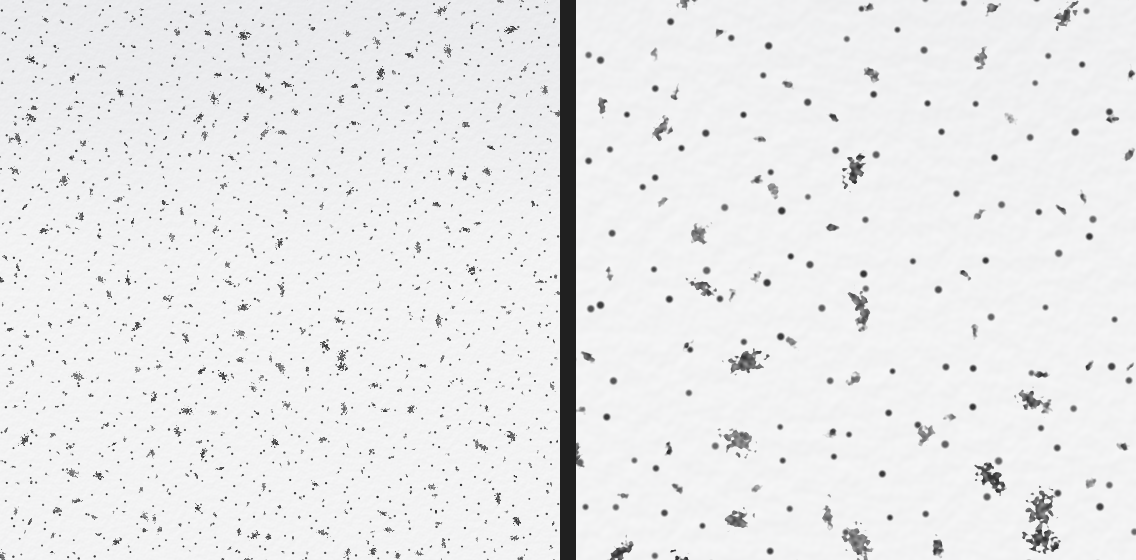
Left, the full canvas; right, a detail of the centre.
Reproduce this texture procedurally as a WebGL 2 fragment shader.

```glsl
#version 300 es
precision highp float;
// White mineral-fibre ceiling panel with pin holes and ragged fissures.

uniform vec2 u_resolution;
out vec4 fragColor;

#define HOLE_CELLS 32.0      // pin holes per canvas height
#define HOLE_RADIUS 0.0019
#define CHIP_CELLS 26.0      // fissures per canvas height
#define CHIP_AMOUNT 0.86     // share of cells that hold a fissure
#define CHIP_MIN 0.0025      // half length of the smallest fissure
#define CHIP_MAX 0.0090      // half length of the largest fissure
#define CHIP_RAGGED 0.85
#define EDGE_SOFTNESS 0.0010
#define RELIEF 0.020
#define PAINT_LIGHT vec3(0.952, 0.953, 0.955)
#define PAINT_SHADE vec3(0.920, 0.923, 0.932)
#define HOLE_COLOR vec3(0.20, 0.20, 0.205)

// Four random values in 0..1 for an integer cell.
vec4 hash4(vec2 cell, int seed) {
    ivec2 c = ivec2(cell);
    uvec4 v = uvec4(uint(c.x), uint(c.y), uint(seed), uint(c.x + 57 * c.y));
    v = v * 1664525u + 1013904223u;
    for (int i = 0; i < 2; i++) {
        v += v.yzxy * v.wxyz;
        v ^= v >> 16u;
    }
    return vec4(v & 0xffffu) / 65535.0;
}

float gradientDot(vec2 cell, vec2 offset) {
    float angle = 6.28319 * hash4(cell, 7).x;
    return dot(vec2(cos(angle), sin(angle)), offset);
}

float gradientNoise(vec2 p) {
    vec2 i = floor(p), f = p - i;
    vec2 u = f * f * f * (f * (f * 6.0 - 15.0) + 10.0);
    vec2 e = vec2(1.0, 0.0);
    float low = mix(gradientDot(i, f), gradientDot(i + e, f - e), u.x);
    float high = mix(gradientDot(i + e.yx, f - e.yx), gradientDot(i + 1.0, f - 1.0), u.x);
    return mix(low, high, u.y);
}

mat2 rotation(float angle) {
    float c = cos(angle), s = sin(angle);
    return mat2(c, s, -s, c);
}

// Small round holes, one per jittered cell.
float pinHoles(vec2 p, float edge) {
    vec2 home = floor(p * HOLE_CELLS);
    float cover = 0.0;
    for (int k = 0; k < 9; k++) {
        vec2 cell = home + vec2(k % 3 - 1, k / 3 - 1);
        vec4 h = hash4(cell, 1);
        vec2 center = (cell + 0.5 + 0.9 * (h.xy - 0.5)) / HOLE_CELLS;
        float d = length(p - center) - HOLE_RADIUS * mix(0.8, 1.12, h.z);
        cover = max(cover, mix(0.72, 1.0, h.w) * (1.0 - smoothstep(-edge, edge, d)));
    }
    return cover;
}

// Torn fissures: stretched spots whose outline is broken up by noise.
float fissures(vec2 p, float edge) {
    float ragged = gradientNoise(p * 240.0) + 0.6 * gradientNoise(p * 430.0 + 19.0);
    float mottle = gradientNoise(p * 300.0 + 71.0);
    vec2 home = floor(p * CHIP_CELLS);
    float cover = 0.0;
    for (int k = 0; k < 9; k++) {
        vec2 cell = home + vec2(k % 3 - 1, k / 3 - 1);
        vec4 place = hash4(cell, 2);
        vec4 look = hash4(cell, 3);
        if (place.z > CHIP_AMOUNT) continue;
        vec2 center = (cell + 0.5 + 0.95 * (place.xy - 0.5)) / CHIP_CELLS;
        float size = mix(CHIP_MIN, CHIP_MAX, pow(look.x, 4.0));
        // Most fissures lean down to the right.
        float lean = -0.75 + 3.0 * (look.y - 0.5);
        vec2 q = (p - center) * rotation(lean);
        q.y /= mix(0.4, 0.7, look.z);
        float d = 0.6 * (length(q) - size) + CHIP_RAGGED * size * ragged;
        float depth = mix(0.6, 0.95, look.w) * (0.95 + 0.6 * mottle);
        cover = max(cover, depth * (1.0 - smoothstep(-edge, edge, d)));
    }
    return clamp(cover, 0.0, 1.0);
}

// Shallow bumps of the painted surface, lit from above.
float relief(vec2 p) {
    vec2 toLight = vec2(-0.001, 0.003);
    float coarse = gradientNoise(p * 90.0) - gradientNoise((p + toLight) * 90.0);
    float fine = gradientNoise(p * 210.0) - gradientNoise((p + toLight) * 210.0);
    return coarse + 0.5 * fine;
}

void main() {
    vec2 p = gl_FragCoord.xy / u_resolution.y;
    float edge = max(EDGE_SOFTNESS, 0.6 / u_resolution.y);

    // Paint, slightly cooler and darker towards the top.
    float shade = smoothstep(0.45, 1.0, p.y + 0.12 * gradientNoise(p * 3.0));
    vec3 color = mix(PAINT_LIGHT, PAINT_SHADE, shade) + RELIEF * relief(p);

    // Perforation; the fissure grid is turned so that rows do not line up.
    float holes = pinHoles(p, edge);
    float chips = fissures(rotation(0.35) * p + 3.0, edge);
    color = mix(color, HOLE_COLOR, max(holes, chips));

    fragColor = vec4(color, 1.0);
}
```
